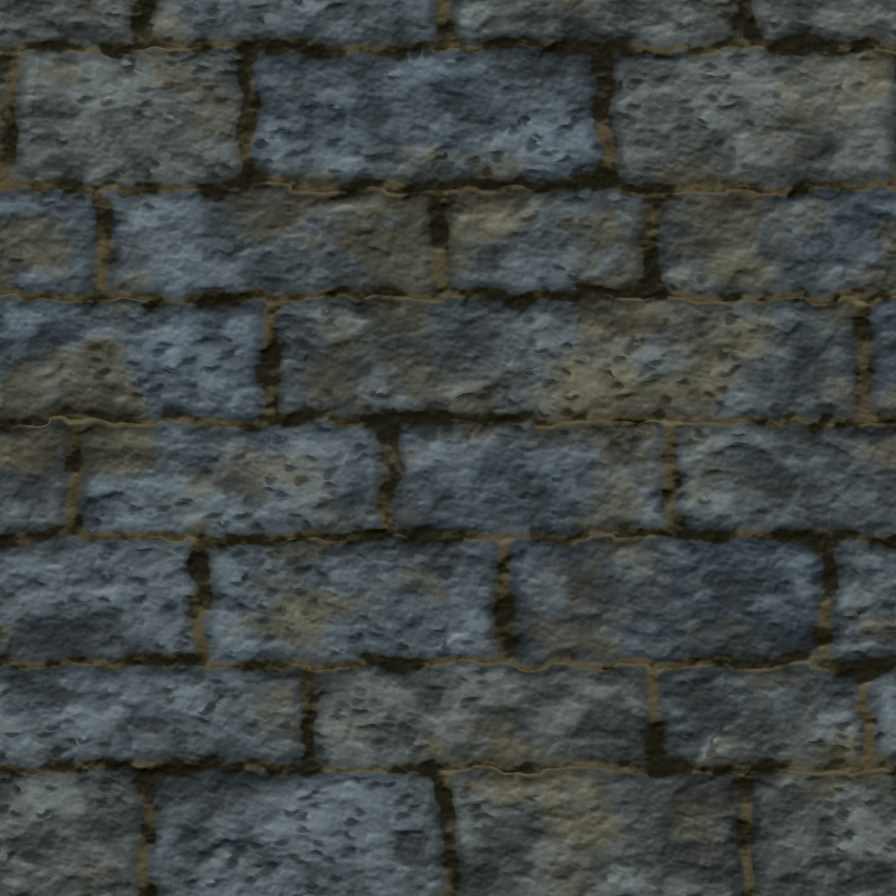
Reproduce this texture procedurally as a WebGL 1 fragment shader.

```glsl
precision highp float;
// Tileable wall of weathered blue-grey stone: seven uneven courses in dark earthy mortar.

uniform vec2 u_resolution;

const float TAU = 6.2831853;
const vec3 SLATE_DARK = vec3(0.175, 0.195, 0.20);
const vec3 SLATE_LIGHT = vec3(0.395, 0.44, 0.455);
const vec3 OCHRE = vec3(0.34, 0.315, 0.235);
const vec3 EARTH = vec3(0.115, 0.11, 0.075);
const vec3 GRIT = vec3(0.30, 0.275, 0.20);
const vec3 LIME = vec3(0.45, 0.41, 0.31);

vec3 hash3(vec2 p) {
  vec3 q = fract(p.xyx * vec3(0.1031, 0.1030, 0.0973));
  q += dot(q, q.yxz + 33.33);
  return fract((q.xxy + q.yzz) * q.zyx);
}

// Periodic cellular noise: x = distance to nearest point, y = softly blended cell value.
vec2 cellular(vec2 uv, vec2 count, float seed) {
  vec2 p = uv * count;
  vec2 cell = floor(p);
  float nearest = 2.0, total = 0.0, weights = 0.0001;
  for (int j = -1; j <= 1; j++) {
    for (int i = -1; i <= 1; i++) {
      vec2 c = cell + vec2(float(i), float(j));
      vec3 rnd = hash3(mod(c, count) + seed);
      vec2 d = c + rnd.xy - p;
      float w = exp(-6.0 * dot(d, d));
      nearest = min(nearest, length(d));
      total += w * rnd.z;
      weights += w;
    }
  }
  return vec2(nearest, total / weights);
}

// Four octaves of blended cells, centred on 0.5.
float roughness(vec2 uv, vec2 count, float seed) {
  float sum = 0.0, amp = 0.5;
  for (int i = 0; i < 4; i++) {
    sum += amp * cellular(uv, count, seed).y;
    count *= 2.0;
    seed += 17.0;
    amp *= 0.6;
  }
  return sum / 1.088;
}

float smoothMin(float a, float b, float k) {
  float h = max(k - abs(a - b), 0.0) / k;
  return min(a, b) - 0.25 * h * h * k;
}

// One course of stones; wall = (distance inside stone, stone id, lime lip).
void course(vec2 p, float bottom, float top, vec3 joints, inout vec3 wall) {
  float y = fract(p.y - 0.5 * (bottom + top) + 0.5) - 0.5;
  float bed = 0.5 * (top - bottom) - abs(y);
  if (bed < 0.0) return;
  vec3 fromLeft = fract(p.x - joints);
  vec3 gap = min(fromLeft, 1.0 - fromLeft);
  float head = min(gap.x, min(gap.y, gap.z));
  float start = p.x - min(fromLeft.x, min(fromLeft.y, fromLeft.z));
  float id = mod(floor(start * 1000.0 + 0.5), 1000.0);
  float lip = smoothstep(0.001, 0.004, bed) * smoothstep(0.011, 0.006, bed) * step(0.0, y);
  wall = vec3(smoothMin(bed - 0.006, head - 0.0085, 0.012), id, lip);
}

// Layered sines and cells make the joints wander.
vec2 wander(vec2 uv) {
  vec2 wave = vec2(sin(TAU * (5.0 * uv.y + uv.x)) + 0.6 * sin(TAU * (13.0 * uv.y - 3.0 * uv.x)),
                   sin(TAU * (3.0 * uv.x + uv.y)) + 0.7 * sin(TAU * (8.0 * uv.x - 2.0 * uv.y)));
  vec2 chips = vec2(cellular(uv, vec2(44.0), 3.0).y, cellular(uv, vec2(44.0), 61.0).y) - 0.5;
  return uv + 0.0022 * wave + 0.011 * chips;
}

void main() {
  vec2 uv = gl_FragCoord.xy / u_resolution;
  float pixel = 1.0 / min(u_resolution.x, u_resolution.y);

  // Layout of the courses, from the bottom up
  vec2 p = wander(uv);
  vec3 wall = vec3(0.0);
  course(p, -0.052, 0.143, vec3(0.163, 0.499, 0.831), wall);
  course(p, 0.143, 0.260, vec3(0.346, 0.730, 0.966), wall);
  course(p, 0.260, 0.401, vec3(0.224, 0.563, 0.923), wall);
  course(p, 0.401, 0.531, vec3(0.085, 0.434, 0.749), wall);
  course(p, 0.531, 0.669, vec3(0.301, 0.964, 0.964), wall);
  course(p, 0.669, 0.792, vec3(0.112, 0.491, 0.728), wall);
  course(p, 0.792, 0.948, vec3(0.010, 0.276, 0.674), wall);

  // Surface relief lit from the upper left
  vec2 grainCount = vec2(22.0, 34.0);
  float grain = roughness(uv, grainCount, 7.0);
  float slope = grain - roughness(uv + vec2(-0.002, 0.004), grainCount, 7.0);
  float blotch = roughness(uv, vec2(7.0, 10.0), 113.0);
  float stain = roughness(uv, vec2(6.0, 8.0), 211.0);
  float pit = cellular(uv + 0.03 * (grain - 0.5), vec2(26.0, 52.0), 31.0).x;

  // Stone with its own tint, ochre stains and chisel pits
  vec3 tint = hash3(vec2(wall.y, 5.0)) - 0.5;
  float tone = 0.55 * grain + 0.45 * blotch + 0.07 * tint.x;
  vec3 stone = mix(SLATE_DARK, SLATE_LIGHT, smoothstep(0.22, 0.78, tone));
  stone *= 1.0 + 0.06 * tint.y * vec3(-1.0, 0.0, 1.5);
  stone = mix(stone, OCHRE * (0.5 + tone), 0.65 * smoothstep(0.5, 0.74, stain + 0.1 * tint.z));
  stone += 0.38 * slope;
  stone *= 1.0 - 0.4 * smoothstep(0.32, 0.08, pit) * smoothstep(0.48, 0.62, blotch);
  stone *= mix(0.72, 1.0, smoothstep(0.0, 0.016, wall.x));

  // Mortar with a broken pale lip under each bed joint
  vec3 mortar = mix(EARTH, GRIT, smoothstep(0.36, 0.72, grain)) + 0.25 * slope;
  mortar = mix(mortar, LIME, 0.7 * wall.z * smoothstep(0.42, 0.62, 0.5 * (grain + stain)));

  float edge = wall.x + 0.012 * (grain - 0.5);
  float soft = max(0.003, pixel);
  gl_FragColor = vec4(mix(mortar, stone, smoothstep(-soft, soft, edge)), 1.0);
}
```
